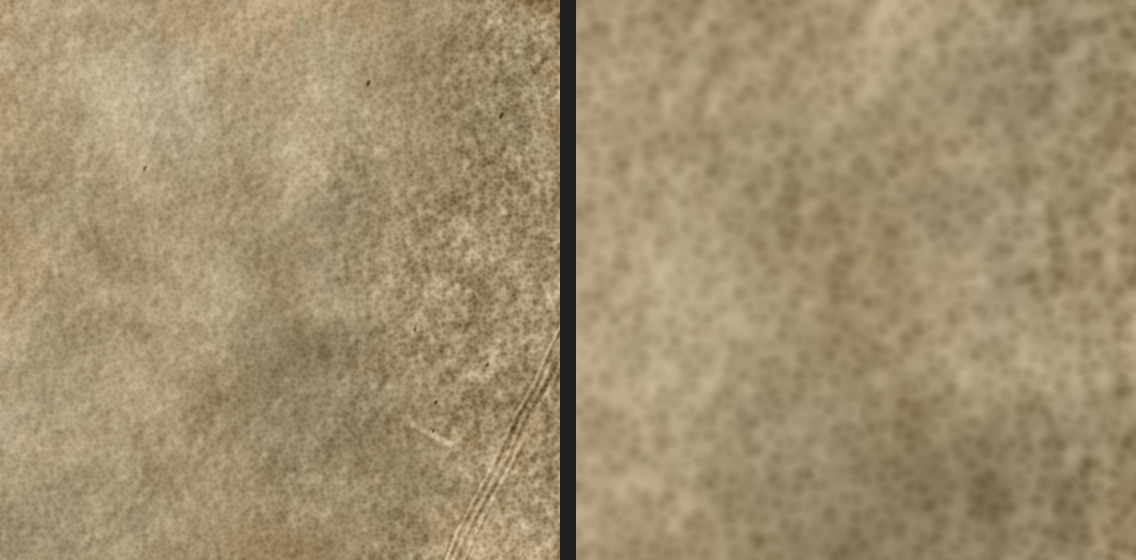
Left, the full canvas; right, a detail of the centre.
Give the GLSL for this texture, as a WebGL 2 fragment shader.

```glsl
#version 300 es
precision highp float;
// Weathered tan plaster: cloudy stains, fine pitted grain, rust patches and a diagonal groove.
uniform vec2 u_resolution;
out vec4 fragColor;

vec2 hash2(vec2 p) {
    vec3 q = fract(p.xyx * vec3(0.1031, 0.1030, 0.0973));
    q += dot(q, q.yzx + 33.33);
    return fract((q.xx + q.yz) * q.zy);
}

float valueNoise(vec2 p) {
    vec2 i = floor(p), f = fract(p);
    f = f * f * (3.0 - 2.0 * f);
    float low = mix(hash2(i).x, hash2(i + vec2(1, 0)).x, f.x);
    float high = mix(hash2(i + vec2(0, 1)).x, hash2(i + vec2(1, 1)).x, f.x);
    return mix(low, high, f.y);
}

// Layered noise centred on zero
float clouds(vec2 p, int octaves) {
    float sum = 0.0, weight = 0.5;
    for (int k = 0; k < octaves; k++) {
        sum += weight * (valueNoise(p) - 0.5);
        p = mat2(1.6, 1.2, -1.2, 1.6) * p + 17.3;
        weight *= 0.55;
    }
    return sum;
}

// Distance to the nearest jittered cell centre
float cellular(vec2 p) {
    vec2 i = floor(p), f = fract(p);
    float nearest = 2.0;
    for (int y = -1; y <= 1; y++)
        for (int x = -1; x <= 1; x++) {
            vec2 cell = vec2(x, y);
            vec2 d = cell + hash2(i + cell + 60.0) - f;
            nearest = min(nearest, dot(d, d));
        }
    return sqrt(nearest);
}

// Side-lit bumps: height difference along the light direction
float reliefGrain(vec2 p, float scale) {
    vec2 q = mat2(0.8, 0.6, -0.6, 0.8) * p * scale;
    vec2 light = vec2(0.36, 0.1);
    return valueNoise(q + light) - valueNoise(q - light);
}

// Small dark dimples, centred near zero
float dimples(vec2 p, float scale) {
    return smoothstep(0.05, 0.65, cellular(p * scale)) - 0.6;
}

float segmentDistance(vec2 p, vec2 a, vec2 b) {
    vec2 ab = b - a;
    return length(p - a - ab * clamp(dot(p - a, ab) / dot(ab, ab), 0.0, 1.0));
}

// Parallel ridges inside a band that starts at the given point
float grooveTone(vec2 p, vec2 start, vec2 dir, float width) {
    vec2 q = p - start;
    float along = dot(q, dir);
    float across = dot(q, vec2(dir.y, -dir.x));
    across += 0.008 * (valueNoise(vec2(along * 14.0, 3.0)) - 0.5);
    float band = smoothstep(-0.006, 0.002, across) * (1.0 - smoothstep(width - 0.004, width + 0.006, across));
    float ridges = sin(across * 430.0 + 1.2 * valueNoise(vec2(along * 25.0, across * 60.0)));
    float streaks = valueNoise(vec2(along * 18.0, across * 260.0)) - 0.5;
    return band * (0.09 * ridges + 0.12 * streaks);
}

// Small scattered dark holes
float pits(vec2 p) {
    float dark = 0.0;
    for (int k = 0; k < 7; k++) {
        vec2 h = hash2(vec2(float(k) * 7.0 + 3.0, 21.0));
        vec2 d = mat2(0.9, 0.5, -0.45, 0.9) * (p - mix(vec2(0.25, 0.2), vec2(0.95), h));
        float radius = mix(0.004, 0.0065, h.y);
        dark += 1.0 - smoothstep(0.3, 1.3, length(d * vec2(1.5, 0.9)) / radius);
    }
    return dark;
}

void main() {
    vec2 p = gl_FragCoord.xy / u_resolution;
    vec2 warp = 0.12 * vec2(clouds(p * 5.0 + 9.0, 3), clouds(p * 5.0 + 31.0, 3));
    vec2 w = p + warp;

    // Stains and roughness, heavier toward the right
    float broad = clouds(w * 3.6 + 4.0, 5);
    float mottle = clouds(w * 13.0 + 50.0, 4);
    float blotch = clouds(p * 48.0 + 80.0, 3);
    float rough = smoothstep(0.42, 0.9, p.x - 0.12 * p.y + 0.5 * clouds(w * 4.0 + 70.0, 4));
    float tone = 0.004 + 0.25 * broad + 0.17 * mottle - 0.028 * rough;
    tone += blotch * mix(0.10, 0.30, rough);

    // Fine grain
    tone += reliefGrain(p, 85.0) * mix(0.075, 0.13, rough);
    tone += dimples(p, 100.0) * mix(0.05, 0.09, rough);
    tone += (valueNoise(p * 140.0) - 0.5) * mix(0.045, 0.075, rough);

    // Groove, scratch and pits
    tone += grooveTone(p, vec2(0.79, 0.0), normalize(vec2(0.212, 0.427)), 0.04);
    float scratch = segmentDistance(p + 0.02 * warp, vec2(0.738, 0.242), vec2(0.805, 0.206));
    tone += 0.13 * (1.0 - smoothstep(0.002, 0.008, scratch));
    tone -= 0.25 * min(pits(p), 1.0);

    // Faint rust near the borders, cool grey elsewhere
    float border = smoothstep(0.22, 0.55, max(abs(p.x - 0.5), abs(p.y - 0.5)));
    float rust = smoothstep(0.08, 0.36, clouds(w * 6.0 + 120.0, 5) + 0.12 * border);
    float grey = smoothstep(0.0, 0.3, clouds(w * 3.5 + 160.0, 4));
    vec3 color = vec3(0.646, 0.584, 0.461) + tone;
    color += rust * vec3(0.016, -0.016, -0.034);
    color += grey * (1.0 - rust) * vec3(-0.018, -0.012, 0.002);
    fragColor = vec4(clamp(color, 0.0, 1.0), 1.0);
}
```
